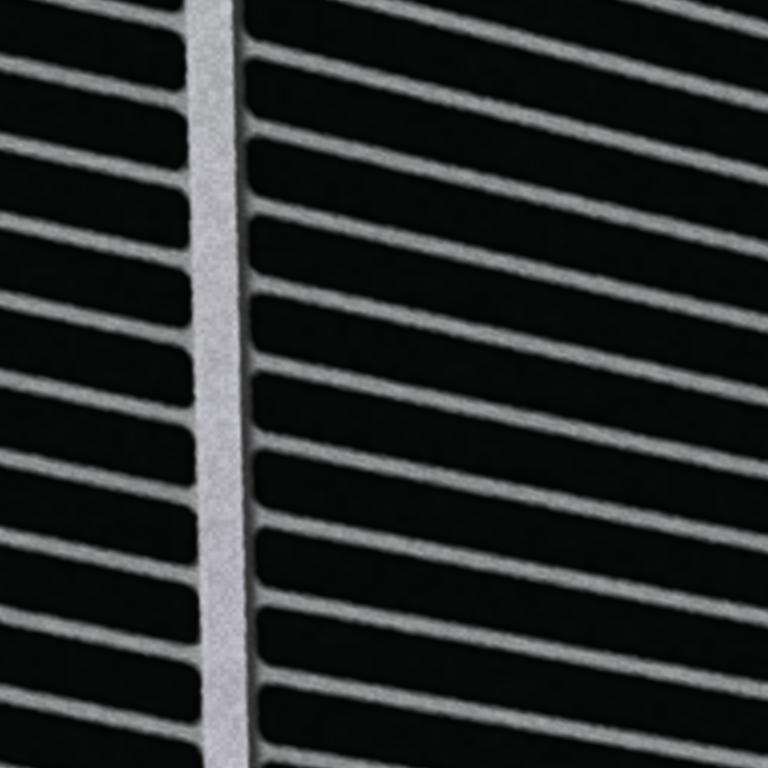
Reproduce this pattern procedurally as a Shadertoy shader.

```glsl
// Slanted metal grille: two fans of soft grey ribs joined to one upright post over black slots.

// Lengths are fractions of the canvas; y runs downward from the top edge.
const vec2  POST_CENTER   = vec2(0.272, 0.295);    // x at top, at bottom
const vec2  POST_HALF     = vec2(0.0300, 0.0285);  // half width at top, at bottom
const float POST_SOFT     = 0.0045;
// Rib fans: anchor x, first rib y, rib slope, spacing
const vec4  LEFT_FAN      = vec4(0.000, 0.0807, 0.2220, 0.1027);
const vec4  RIGHT_FAN     = vec4(0.319, 0.0599, 0.2505, 0.1016);
const float LEFT_TAPER    = -0.0012;               // spacing change along x
const float RIGHT_TAPER   = -0.0087;
const float RIB_HALF      = 0.0102;
const float RIB_SOFT      = 0.0072;
const float CORNER_RADIUS = 0.022;
const float SHADOW_GAP    = 0.012;                 // dim seam right of the post
const float EDGE_WOBBLE   = 0.0022;
const float GRAIN         = 0.13;

const vec3 SLOT_COLOR = vec3(0.022, 0.027, 0.027);
const vec3 RIB_COLOR  = vec3(0.560, 0.565, 0.570);
const vec3 POST_COLOR = vec3(0.695, 0.695, 0.720);

float hash(vec2 p) {
    vec3 q = fract(vec3(p.xyx) * 0.1031);
    q += dot(q, q.yzx + 33.33);
    return fract((q.x + q.y) * q.z);
}

float noise(vec2 p) {
    vec2 cell = floor(p), f = fract(p);
    f = f * f * (3.0 - 2.0 * f);
    float low  = mix(hash(cell), hash(cell + vec2(1, 0)), f.x);
    float high = mix(hash(cell + vec2(0, 1)), hash(cell + vec2(1, 1)), f.x);
    return mix(low, high, f.y);
}

// Vertical distance to the nearest rib center; also returns the rib index
float ribDistance(vec2 p, vec4 fan, float taper, out float index) {
    float dx = p.x - fan.x;
    float spacing = fan.w + taper * dx;
    float row = (p.y - fan.y - fan.z * dx) / spacing;
    index = floor(row + 0.5);
    return abs(row - index) * spacing;
}

// Distance inward from the wall of a slot, with rounded corners
float slotDepth(float fromRib, float fromPost) {
    vec2 q = CORNER_RADIUS - vec2(fromRib, fromPost);
    return CORNER_RADIUS - length(max(q, 0.0)) - min(max(q.x, q.y), 0.0);
}

void mainImage(out vec4 fragColor, in vec2 fragCoord) {
    float pixel = 1.0 / iResolution.y;
    vec2 p = fragCoord * pixel;
    p.y = 1.0 - p.y;

    // Surface variation
    float fine = noise(p * 190.0) - 0.5;
    float blotch = noise(p * 65.0 + 17.0) - 0.5;
    float wobble = EDGE_WOBBLE * (noise(p * 110.0 + 41.0) - 0.5);

    // Post and the fan on this side of it
    float side = p.x - mix(POST_CENTER.x, POST_CENTER.y, p.y);
    float fromPost = abs(side) - mix(POST_HALF.x, POST_HALF.y, p.y) + wobble;
    bool onRight = side > 0.0;
    vec4 fan = onRight ? RIGHT_FAN : LEFT_FAN;
    float taper = onRight ? RIGHT_TAPER : LEFT_TAPER;
    float index;
    float ribOffset = ribDistance(p, fan, taper, index);

    // Slots, slightly blacker next to the metal
    float wallGap = onRight ? SHADOW_GAP : 0.0;
    float depth = slotDepth(ribOffset - RIB_HALF + wobble, fromPost - wallGap);
    float interior = smoothstep(0.004, 0.018, depth);
    vec3 color = SLOT_COLOR * mix(0.5, 1.15, interior) * (1.0 + 0.5 * blotch);

    // Ribs, streaked along their length and dim at the right-hand seam
    float along = noise(vec2(p.x * 75.0, (p.y - fan.z * p.x) * 230.0) + index * 7.0) - 0.5;
    float tone = 1.0 + GRAIN * (along + fine) + 0.05 * (hash(vec2(index, fan.x * 50.0)) - 0.5);
    if (onRight) tone *= mix(0.36, 1.0, smoothstep(0.005, 0.026, fromPost));
    float ribSoft = max(RIB_SOFT, pixel);
    float ribCover = 1.0 - smoothstep(-ribSoft, ribSoft, depth);
    color = mix(color, RIB_COLOR * tone, ribCover);

    // Post with mottled paint and paler rims
    float rim = smoothstep(-0.014, -0.005, fromPost);
    vec3 paint = POST_COLOR * (1.0 + GRAIN * (fine + 0.7 * blotch) + 0.04 * rim);
    paint += vec3(0.008, -0.004, 0.018) * (p.y - 0.4);
    float postSoft = max(POST_SOFT, pixel);
    color = mix(color, paint, 1.0 - smoothstep(-postSoft, postSoft, fromPost));

    fragColor = vec4(clamp(color, 0.0, 1.0), 1.0);
}
```
